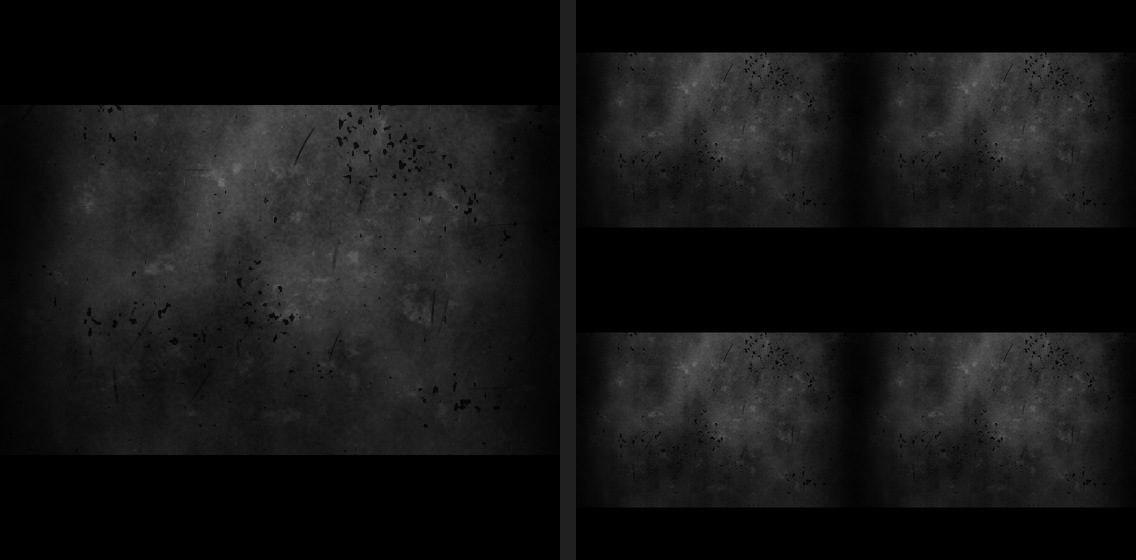
Left: one tile. Right: repeated 2 by 2.
Reproduce this texture procedurally as a WebGL 1 fragment shader.

```glsl
precision highp float;
uniform vec2 u_resolution;

#define BAND_BOTTOM 0.1875
#define BAND_TOP 0.8125
#define GLOW_CENTER vec2(0.58, 0.66)
#define GLOW_SIZE vec2(0.34, 0.24)
#define WALL_TONE 0.115
#define GLOW_TONE 0.15
#define STAIN_CONTRAST 1.5
#define GRAIN_CONTRAST 0.34
#define PIT_DEPTH 0.78
#define SCRATCH_COUNT 18

float hash(vec2 p) {
  vec3 q = fract(p.xyx * 0.1031);
  q += dot(q, q.yzx + 33.33);
  return fract((q.x + q.y) * q.z);
}

// Value noise that wraps after a whole number of cells.
float noise(vec2 uv, vec2 cells) {
  vec2 p = uv * cells;
  vec2 i = floor(p);
  vec2 f = p - i;
  f = f * f * (3.0 - 2.0 * f);
  vec2 lo = mod(i, cells);
  vec2 hi = mod(i + 1.0, cells);
  vec2 seed = cells * 1.7;
  float bottom = mix(hash(lo + seed), hash(vec2(hi.x, lo.y) + seed), f.x);
  float top = mix(hash(vec2(lo.x, hi.y) + seed), hash(hi + seed), f.x);
  return mix(bottom, top, f.y);
}

float fbm(vec2 uv, vec2 cells) {
  float sum = 0.0;
  float weight = 0.5;
  float total = 0.0;
  for (int i = 0; i < 5; i++) {
    sum += weight * noise(uv, cells);
    total += weight;
    weight *= 0.6;
    cells *= 2.0;
  }
  return sum / total;
}

// Soft light that fades to black at the left and right edges.
float lighting(vec2 uv) {
  float sides = smoothstep(0.0, 0.2, uv.x) * (1.0 - smoothstep(0.8, 1.0, uv.x));
  float floorShade = mix(0.75, 1.0, smoothstep(BAND_BOTTOM, 0.45, uv.y));
  vec2 d = (uv - GLOW_CENTER) / GLOW_SIZE;
  float glow = GLOW_TONE * exp(-dot(d, d));
  return 0.02 + sides * floorShade * (WALL_TONE - 0.02 + glow);
}

// Small irregular dark specks, gathered in clusters.
float pits(vec2 uv) {
  float cluster = smoothstep(0.48, 0.72, fbm(uv, vec2(6.0, 7.0)));
  float speck = 0.65 * noise(uv, vec2(112.0, 92.0)) + 0.35 * noise(uv, vec2(211.0, 187.0));
  float threshold = mix(0.84, 0.65, cluster);
  return smoothstep(threshold, threshold + 0.10, speck);
}

// Tapered, slightly bent strokes: most steep, every fourth nearly level.
float scratches(vec2 uv) {
  float mark = 0.0;
  for (int i = 0; i < SCRATCH_COUNT; i++) {
    float id = float(i) + 1.0;
    vec2 center = vec2(hash(vec2(id, 3.0)), hash(vec2(id, 17.0)));
    center.y = mix(BAND_BOTTOM, BAND_TOP, center.y);
    float level = step(mod(id, 4.0), 0.5);
    float turn = hash(vec2(id, 29.0));
    float angle = mix(mix(0.9, 1.9, turn), mix(-0.04, 0.2, turn), level);
    vec2 dir = vec2(cos(angle), sin(angle));
    vec2 d = uv - center;
    d -= floor(d + 0.5);
    float along = dot(d, dir);
    float bend = (hash(vec2(id, 41.0)) - 0.5) * 5.0 * (1.0 - level);
    float across = dot(d, vec2(-dir.y, dir.x)) + bend * along * along;
    float halfLength = mix(0.015, 0.055, hash(vec2(id, 53.0)));
    float t = along / halfLength;
    float taper = max(1.0 - t * t, 0.0);
    float width = mix(0.0018, 0.005, hash(vec2(id, 67.0))) * mix(1.0, 0.5, level);
    float stroke = 1.0 - smoothstep(0.2 * width, width, abs(across));
    mark = max(mark, stroke * sqrt(taper) * mix(0.25, 0.75, hash(vec2(id, 79.0))));
  }
  return mark * mix(0.6, 1.0, noise(uv, vec2(120.0)));
}

void main() {
  vec2 uv = gl_FragCoord.xy / u_resolution;

  // Stained wall with faint vertical runs and fine grain.
  float stain = fbm(uv, vec2(7.0, 6.0)) - 0.5;
  float runs = noise(uv, vec2(46.0, 5.0)) - 0.5;
  float grain = 0.6 * noise(uv, vec2(256.0)) + 0.4 * noise(uv, vec2(149.0)) - 0.5;
  float tone = lighting(uv);
  tone *= max(1.0 + STAIN_CONTRAST * stain + 0.16 * runs + GRAIN_CONTRAST * grain, 0.1);

  // Worn pale patches and tiny chips.
  float worn = smoothstep(0.62, 0.85, fbm(uv, vec2(19.0, 23.0)));
  float chip = smoothstep(0.93, 0.99, noise(uv, vec2(173.0, 97.0)));
  tone *= 1.0 + 0.6 * worn + 0.35 * chip;

  tone *= 1.0 - PIT_DEPTH * pits(uv);
  tone *= 1.0 - scratches(uv);

  // Black bars above and below.
  float soft = 0.7 / u_resolution.y;
  float band = smoothstep(BAND_BOTTOM - soft, BAND_BOTTOM + soft, uv.y)
             * (1.0 - smoothstep(BAND_TOP - soft, BAND_TOP + soft, uv.y));
  gl_FragColor = vec4(vec3(tone * band), 1.0);
}
```
